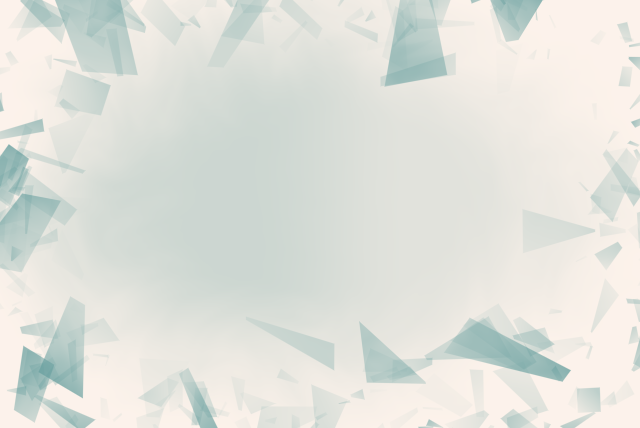
This background is drawn by a WebGL 2 fragment shader. Its source:

```glsl
#version 300 es
precision highp float;
// Translucent teal shards framing a soft grey-green mist on warm cream paper.
// Each shard is a tapered box with skewed ends; anchor lists place the large
// ones, a hashed ring scatters splinters, layered sines grain the mist.

#define PAPER vec3(0.988, 0.950, 0.920)
#define MIST_COOL vec3(0.800, 0.840, 0.818)
#define MIST_WARM vec3(0.882, 0.886, 0.862)
#define TEAL vec3(0.38, 0.61, 0.61)
#define MIST_CENTER vec2(0.73, 0.53)
#define MIST_RADII vec2(0.57, 0.40)
#define DARK_ALPHA 0.55
#define PALE_ALPHA 0.30
#define SPLINTERS 190
#define ANCHORS 10
#define FACETS 4

uniform vec2 u_resolution;
out vec4 fragColor;

// Anchors: center x, center y, half length, angle
const vec4 DARK[ANCHORS] = vec4[ANCHORS](
  vec4(0.23, 0.925, 0.10, -1.30), vec4(0.977, 0.91, 0.10, 1.50),
  vec4(1.207, 0.975, 0.07, -1.60), vec4(0.045, 0.457, 0.10, 0.95),
  vec4(0.015, 0.594, 0.06, 1.10), vec4(0.16, 0.20, 0.10, 1.35),
  vec4(0.075, 0.098, 0.075, 1.40), vec4(1.20, 0.17, 0.135, -0.42),
  vec4(0.925, 0.135, 0.075, -0.30), vec4(0.463, 0.06, 0.08, -1.10));
const vec4 PALE[ANCHORS] = vec4[ANCHORS](
  vec4(0.55, 0.925, 0.09, 1.15), vec4(0.195, 0.78, 0.055, -0.30),
  vec4(0.105, 0.535, 0.075, -0.60), vec4(0.12, 0.623, 0.08, -0.34),
  vec4(0.68, 0.212, 0.115, -0.45), vec4(1.31, 0.46, 0.085, -0.05),
  vec4(1.445, 0.575, 0.075, 1.10), vec4(1.38, 0.065, 0.027, 0.02),
  vec4(1.084, 0.19, 0.09, 0.30), vec4(0.98, 0.83, 0.09, 0.20));

// Width relative to length, and taper towards the far end
const vec2 DARK_SHAPE[ANCHORS] = vec2[ANCHORS](
  vec2(0.68, 0.1), vec2(0.55, 0.35), vec2(0.7, 0.7), vec2(0.5, 0.15),
  vec2(0.6, 0.2), vec2(0.38, 0.5), vec2(0.45, -0.2), vec2(0.24, 0.5),
  vec2(0.42, 0.9), vec2(0.2, -0.2));
const vec2 PALE_SHAPE[ANCHORS] = vec2[ANCHORS](
  vec2(0.28, -0.3), vec2(0.75, 0.1), vec2(0.35, 0.1), vec2(0.08, 0.3),
  vec2(0.14, -0.8), vec2(0.32, 0.9), vec2(0.38, 0.3), vec2(1.05, 0.0),
  vec2(0.33, -0.8), vec2(0.2, -0.4));

vec4 hash4(float n) {
  return fract(sin(n * vec4(12.99, 78.23, 37.72, 51.47) + 1.7) * 4375.85);
}

mat2 rotation(float a) {
  return mat2(cos(a), -sin(a), sin(a), cos(a));
}

// Sines warped by their previous octave, roughly in -1..1
float mottling(vec2 p) {
  float sum = 0.0, amp = 0.5;
  for (int i = 0; i < 5; i++) {
    p = rotation(0.9) * p * 1.8 + 1.3;
    p += 0.5 * sin(p.yx * 1.1);
    sum += amp * sin(p.x) * sin(p.y);
    amp *= 0.6;
  }
  return sum;
}

// Coverage of one shard, thinning out from one corner to the opposite one
float shard(vec2 p, vec4 place, vec2 shape, float seed) {
  vec2 q = rotation(place.w) * (p - place.xy) / place.z;
  vec4 skew = hash4(seed) - 0.5;
  float ends = abs(q.x + skew.x * q.y) - 1.0;
  float sides = abs(q.y + 0.2 * skew.y * q.x) - shape.x * (1.0 - shape.y * q.x);
  float edge = 0.75 / (u_resolution.y * place.z);
  float fill = 1.0 - smoothstep(-edge, edge, max(ends, sides));
  float slope = skew.z > 0.0 ? 0.3 : -0.3;
  return fill * clamp(0.85 + slope * q.x + 0.25 * q.y, 0.25, 1.25);
}

void main() {
  vec2 p = gl_FragCoord.xy / u_resolution.y;
  p.x *= 1.5 * u_resolution.y / u_resolution.x;
  float grain = mottling(p * 4.0);

  // Paper and central mist, cooler to the left
  float radius = length((p - MIST_CENTER) / MIST_RADII);
  float mist = 1.0 - smoothstep(0.5, 1.45, radius + 0.18 * grain);
  float warmth = smoothstep(0.58, 0.96, p.x + 0.02 * grain);
  vec3 color = mix(PAPER, mix(MIST_COOL, MIST_WARM, warmth), mist);
  float wash = (1.0 + 0.35 * grain) * (1.0 - 0.6 * mist);

  // Large shards, each dark one crossed by smaller facets
  for (int i = 0; i < ANCHORS; i++) {
    float id = float(i);
    float pale = shard(p, PALE[i], PALE_SHAPE[i], id + 40.0);
    color = mix(color, TEAL, pale * PALE_ALPHA * wash);
    float dark = shard(p, DARK[i], DARK_SHAPE[i], id + 20.0);
    color = mix(color, TEAL, dark * DARK_ALPHA * wash);
    for (int j = 0; j < FACETS; j++) {
      float seed = id * float(FACETS) + float(j) + 60.0;
      vec4 k = hash4(seed);
      vec4 facet = DARK[i];
      facet.xy += (k.xy - 0.5) * 1.3 * facet.z;
      facet.z *= mix(0.3, 0.7, k.z);
      facet.w += 1.4 * (k.w - 0.5);
      vec2 shape = vec2(mix(0.12, 0.5, k.y), 1.6 * (k.z - 0.5));
      float cover = shard(p, facet, shape, seed + 200.0);
      color = mix(color, TEAL, cover * mix(0.10, 0.3, k.x) * wash);
    }
  }

  // Splinters on a rounded rectangular ring, fading inward
  for (int i = 0; i < SPLINTERS; i++) {
    float id = float(i);
    vec4 h = hash4(id + 101.0), k = hash4(id + 307.0);
    vec2 dir = vec2(cos(id * 2.39996), sin(id * 2.39996));
    vec2 quartic = dir * dir * dir * dir;
    dir /= pow(quartic.x + quartic.y, 0.25);
    float reach = mix(0.70, 1.10, sqrt(h.x));
    vec2 center = vec2(0.75, 0.5) + dir * vec2(0.74, 0.5) * reach;
    vec4 place = vec4(center, mix(0.012, 0.07, h.y * h.y), h.z * 6.2832);
    float alpha = mix(0.06, 0.45, h.w * h.w) * smoothstep(0.65, 0.95, reach);
    vec2 shape = vec2(mix(0.10, 0.55, k.x), 1.8 * (k.y - 0.5));
    float cover = shard(p, place, shape, id + 500.0);
    color = mix(color, TEAL, cover * alpha * wash);
  }

  fragColor = vec4(color, 1.0);
}
```
